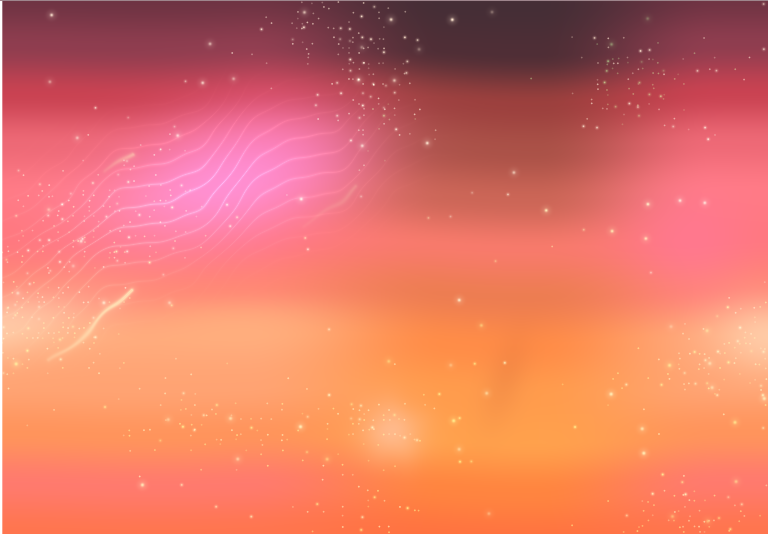
Give the GLSL for this background, as a Shadertoy shader.

```glsl
// A sunset nebula: two vertical colour ramps blended across the canvas,
// soft elliptical glows, sine-warped wisps, and clustered star dust
// scattered through jittered cells at three scales.

#define STAR_GAIN 0.85
#define DUST_GAIN 0.60
#define WISP_GAIN 0.16
#define BAND_WAVE 0.006
#define FOAM_WIDTH 0.0035
#define GOLD vec3(1.0, 0.86, 0.42)
#define GREEN vec3(0.42, 0.66, 0.36)
#define CREAM vec3(1.0, 0.88, 0.76)
#define ORCHID vec3(1.0, 0.60, 0.90)

// Colour ramps, from the top edge down
const vec3 sideRamp[12] = vec3[12](
    vec3(.43,.20,.26), vec3(.56,.24,.31), vec3(.79,.26,.32), vec3(.93,.41,.46),
    vec3(1.,.48,.52), vec3(1.,.47,.49), vec3(1.,.52,.45), vec3(1.,.66,.48),
    vec3(1.,.64,.45), vec3(1.,.58,.36), vec3(1.,.48,.43), vec3(1.,.46,.31));
const vec3 middleRamp[12] = vec3[12](
    vec3(.27,.18,.21), vec3(.31,.18,.21), vec3(.61,.25,.24), vec3(.67,.32,.28),
    vec3(.80,.40,.34), vec3(.97,.48,.42), vec3(.93,.49,.32), vec3(1.,.55,.28),
    vec3(1.,.61,.30), vec3(1.,.63,.30), vec3(1.,.52,.25), vec3(1.,.45,.25));

vec3 hash3(vec2 cell) {
    vec3 q = fract(cell.xyx * vec3(.1031, .1030, .0973));
    q += dot(q, q.yxz + 33.33);
    return fract((q.xxy + q.yzz) * q.zyx);
}

// Soft ellipse, turned by an angle
float glow(vec2 uv, vec2 center, vec2 radius, float angle) {
    vec2 d = uv - center;
    float c = cos(angle), s = sin(angle);
    d = vec2(c * d.x + s * d.y, c * d.y - s * d.x) / radius;
    return exp(-dot(d, d));
}

vec2 warp(vec2 p) {
    for (float f = 14.0; f < 120.0; f *= 1.9)
        p += 0.16 / f * sin(f * p.yx + vec2(f, 2.0 * f));
    return p;
}

vec3 sky(vec2 uv) {
    float wave = BAND_WAVE * (sin(uv.x * 7.0) + sin(uv.x * 13.0 + 2.0));
    float t = clamp(1.0 - uv.y + wave, 0.0, 0.9999) * 11.0;
    int i = int(t);
    float f = mix(fract(t), smoothstep(0.0, 1.0, fract(t)), 0.7);
    float middle = smoothstep(.32, .58, uv.x) * (1.0 - smoothstep(.70, .93, uv.x));
    return mix(mix(sideRamp[i], sideRamp[i + 1], f),
               mix(middleRamp[i], middleRamp[i + 1], f), middle);
}

// Chance of a star: loose everywhere, dense inside the clusters
float crowd(vec2 uv) {
    float d = glow(uv, vec2(.43, .94), vec2(.065, .07), 0.0);
    d += glow(uv, vec2(.49, .80), vec2(.05, .08), 0.0);
    d += glow(uv, vec2(.83, .85), vec2(.07, .06), 0.0);
    d += glow(uv, vec2(.13, .58), vec2(.13, .08), 0.7);
    d += glow(uv, vec2(.04, .38), vec2(.10, .07), 0.5);
    d += glow(uv, vec2(.96, .33), vec2(.10, .07), 0.6);
    d += 0.6 * glow(uv, vec2(.28, .20), vec2(.11, .07), -0.4);
    d += glow(uv, vec2(.49, .20), vec2(.045, .06), 0.0);
    d += 0.8 * glow(uv, vec2(.90, .03), vec2(.09, .05), 0.0);
    d += 0.5 * glow(uv, vec2(.48, .03), vec2(.07, .05), 0.0);
    return d;
}

// One star per cell: bright core and faint halo, faded before the cell edge
vec3 stars(vec2 p, float aspect, float scale, float core, float base, float gain) {
    vec2 cell = floor(p * scale);
    vec3 h = hash3(cell + scale), k = hash3(cell + 3.0 * scale);
    vec2 place = (cell + 0.5) / scale / vec2(aspect, 1.0);
    float present = step(h.z, base + gain * crowd(place));
    float d = length(fract(p * scale) - 0.3 - 0.4 * h.xy);
    float light = exp(-d * d / (core * core)) + 0.22 * exp(-d * d / (9.0 * core * core));
    light *= smoothstep(0.30, 0.15, d) * (0.35 + 0.65 * k.x);
    float green = glow(place, vec2(.83, .85), vec2(.11, .09), 0.0)
                + glow(place, vec2(.51, .74), vec2(.04, .06), 0.0);
    vec3 tint = mix(CREAM, GOLD, step(0.55, k.y) * smoothstep(.75, .5, place.y));
    return present * light * mix(tint, GREEN, step(k.z, 0.7 * green));
}

// Thin crest from a to b, brightest towards b
float foam(vec2 p, vec2 a, vec2 b, float width) {
    vec2 ab = b - a;
    float t = clamp(dot(p - a, ab) / dot(ab, ab), 0.0, 1.0);
    float d = length(p - a - t * ab) / width;
    return (exp(-d * d) + 0.2 * exp(-0.12 * d * d)) * (0.3 + 0.7 * t);
}

void mainImage(out vec4 fragColor, in vec2 fragCoord) {
    vec2 uv = fragCoord / iResolution.xy;
    float aspect = iResolution.x / iResolution.y;
    vec2 p = vec2(uv.x * aspect, uv.y), q = warp(p);
    vec3 color = sky(uv);

    // Pink cloud, edge lights, pale puff and dusky plume
    float cloud = glow(uv, vec2(.29, .655), vec2(.16, .095), 0.45);
    color = mix(color, vec3(1.0, .43, .66), 0.65 * glow(uv, vec2(.33, .70), vec2(.14, .11), 0.4));
    color = mix(color, ORCHID, 0.75 * cloud);
    color = mix(color, vec3(1.0, .47, .60), 0.6 * glow(uv, vec2(.90, .55), vec2(.08, .10), 0.0));
    color = mix(color, vec3(1.0, .70, .50), 0.6 * glow(uv, vec2(.31, .39), vec2(.14, .05), 0.0));
    float edgeLight = glow(uv, vec2(0., .39), vec2(.13, .06), 0.3) + glow(uv, vec2(1., .37), vec2(.07, .07), 0.3);
    color = mix(color, CREAM, 0.6 * min(edgeLight, 1.0));
    vec2 puffUv = q / vec2(aspect, 1.0);
    color = mix(color, vec3(1.0, .77, .64), 0.7 * glow(puffUv, vec2(.505, .195), vec2(.04, .055), 0.0));
    color = mix(color, vec3(.88, .46, .24), 0.3 * glow(uv, vec2(.66, .30), vec2(.025, .09), -0.2));

    // Fibres and bright crests
    float fibre = pow(1.0 - abs(sin(dot(q, vec2(-55.0, 85.0)) + 2.0 * sin(q.x * 23.0))), 5.0);
    float veil = cloud + 0.7 * glow(uv, vec2(.13, .55), vec2(.16, .09), 0.8);
    color += WISP_GAIN * fibre * veil * CREAM;
    float crest = foam(q, vec2(.084, .307), vec2(.262, .457), FOAM_WIDTH);
    crest += 0.5 * foam(q, vec2(.187, .678), vec2(.243, .715), FOAM_WIDTH);
    crest += 0.2 * foam(q, vec2(.562, .560), vec2(.659, .654), FOAM_WIDTH);
    color = mix(color, vec3(1.0, .91, .73), 0.85 * min(crest, 1.0));

    // Star dust, then small and large stars
    vec3 light = DUST_GAIN * stars(p, aspect, 105.0, 0.17, 0.0, 0.30);
    light += STAR_GAIN * stars(p, aspect, 48.0, 0.09, 0.015, 0.32);
    light += STAR_GAIN * stars(p, aspect, 17.0, 0.05, 0.10, 0.30);
    color = 1.0 - (1.0 - min(color, 1.0)) * (1.0 - min(light, 1.0));
    color = mix(color, GOLD, 0.35 * min(light.r, 1.0) * smoothstep(.5, .3, uv.y));

    // Pale trim on the left and top edges
    color = mix(color, vec3(1.0), smoothstep(.004, .002, uv.x));
    color = mix(color, vec3(.62, .52, .55), smoothstep(.997, .999, uv.y));
    fragColor = vec4(clamp(color, 0.0, 1.0), 1.0);
}
```
